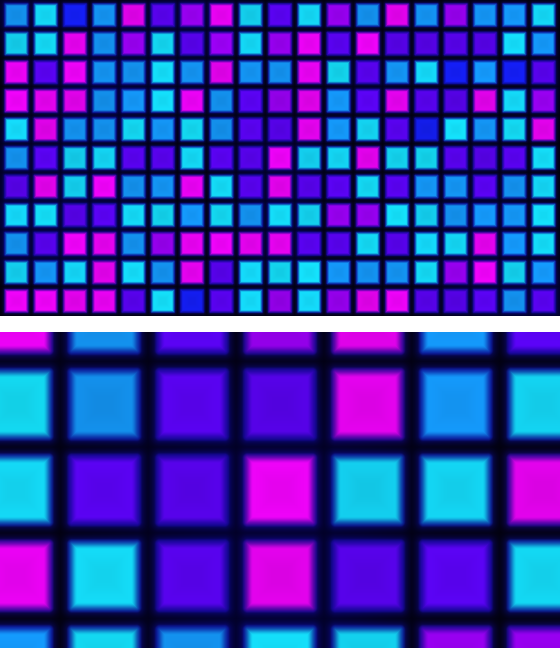
Top, the full canvas; bottom, a detail of the centre.
Reproduce this pattern procedurally as a WebGL 2 fragment shader.

```glsl
#version 300 es
precision highp float;

uniform vec2 u_resolution;
out vec4 fragColor;

const vec2 GRID = vec2(19.0, 11.0);       // tiles across and down
const vec2 SPAN = vec2(19.12, 11.05);     // tile pitches per canvas side
const vec2 CANVAS = vec2(16.0 / 9.0, 1.0);
const vec2 TILE_HALF = vec2(0.0382, 0.0376);
const float CORNER = 0.004;
const float RIM = 0.010;
const float GLOW_REACH = 0.0045;

const vec3 CYAN = vec3(0.08, 0.90, 1.00);
const vec3 AZURE = vec3(0.08, 0.61, 1.00);
const vec3 BLUE = vec3(0.08, 0.12, 0.98);
const vec3 VIOLET = vec3(0.36, 0.01, 0.97);
const vec3 PURPLE = vec3(0.62, 0.00, 0.98);
const vec3 MAGENTA = vec3(0.95, 0.01, 0.99);
const vec3 GAP = vec3(0.004, 0.0, 0.04);
const vec3 GLOW = vec3(0.05, 0.04, 0.50);

float hash(vec2 p) {
    vec3 q = fract(vec3(p.xyx) * vec3(0.1031, 0.1030, 0.0973));
    q += dot(q, q.yzx + 33.33);
    return fract((q.x + q.y) * q.z);
}

float valueNoise(vec2 p) {
    vec2 i = floor(p);
    vec2 f = fract(p);
    f = f * f * (3.0 - 2.0 * f);
    float low = mix(hash(i), hash(i + vec2(1.0, 0.0)), f.x);
    float high = mix(hash(i + vec2(0.0, 1.0)), hash(i + 1.0), f.x);
    return mix(low, high, f.y);
}

float roundedBox(vec2 p, vec2 halfSize, float radius) {
    vec2 q = abs(p) - halfSize + radius;
    return length(max(q, 0.0)) + min(max(q.x, q.y), 0.0) - radius;
}

// Weighted random choice of lamp colour
vec3 pickColour(float r) {
    if (r < 0.25) return CYAN;
    if (r < 0.49) return AZURE;
    if (r < 0.51) return BLUE;
    if (r < 0.69) return VIOLET;
    if (r < 0.80) return PURPLE;
    return MAGENTA;
}

// Small shifts of hue and brightness from tile to tile
vec3 tileColour(vec2 id) {
    vec3 colour = pickColour(hash(id + 17.3));
    float shift = hash(id + 71.9);
    colour = mix(colour, AZURE, 0.12 * shift * step(0.3, colour.g));
    return colour * mix(0.92, 1.0, hash(id + 43.1));
}

// Lit face fading through blue at its rim
vec3 shadeTile(vec3 colour, float dist, float rim) {
    float core = smoothstep(0.0, rim, -dist);
    float centre = smoothstep(rim, 3.2 * rim, -dist);
    vec3 edge = mix(GLOW, colour * vec3(0.5, 0.4, 0.8), 0.45);
    return mix(edge, colour, core) * mix(1.0, 0.96, centre);
}

// Dark gap with light spilling from the nearest tile
vec3 shadeGap(vec3 colour, float dist, float reach, float haze) {
    float spill = exp(-max(dist, 0.0) / reach);
    vec3 light = mix(GLOW, colour * vec3(0.2, 0.1, 0.5), 0.2);
    return GAP + vec3(0.0, 0.0, 0.12) * haze + light * spill * 0.7;
}

void main() {
    vec2 uv = gl_FragCoord.xy / u_resolution;
    vec2 cell = (uv - 0.5) * SPAN + 0.5 * GRID;
    vec2 id = clamp(floor(cell), vec2(0.0), GRID - 1.0);
    vec2 local = (cell - id - 0.5) * CANVAS / SPAN;

    float dist = roundedBox(local, TILE_HALF, CORNER);
    float soft = max(0.0022, 0.75 / u_resolution.y);
    float haze = smoothstep(0.35, 0.85, valueNoise(uv * vec2(6.0, 4.0)));

    vec3 lamp = tileColour(id);
    vec3 tile = shadeTile(lamp, dist, RIM);
    vec3 gap = shadeGap(lamp, dist, GLOW_REACH, haze);
    float mask = 1.0 - smoothstep(-soft, soft, dist);
    fragColor = vec4(mix(gap, tile, mask), 1.0);
}
```
